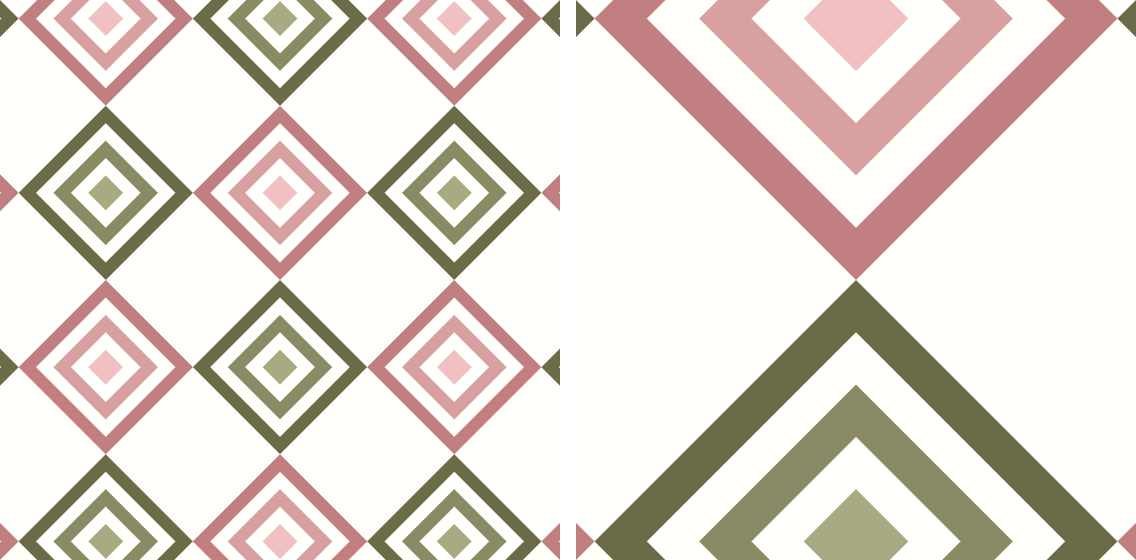
Left, the full canvas; right, a detail of the centre.
A Shadertoy shader for this pattern:

```glsl
// Nested diamonds touching tip to tip on a cream ground, alternating rose and olive.
// A square grid is folded into cells; each cell stacks five shrinking diamonds,
// alternately coloured and cream, with the colour family set by checker parity.

const float PITCH = 0.3112;                  // cell size, in canvas heights
const vec2 GRID_OFFSET = vec2(0.5, 0.0);     // a column is centred, rows straddle the middle
const int BANDS = 5;
const vec3 CREAM = vec3(1.0, 1.0, 0.985);

// Signed distance to a diamond with the given centre-to-tip radius.
float diamondDistance(vec2 p, float radius) {
    return (abs(p.x) + abs(p.y) - radius) * 0.70711;
}

// Antialiased fill over one pixel width.
float coverage(float dist, float pixel) {
    return clamp(0.5 - dist / pixel, 0.0, 1.0);
}

// Shade runs from 0 at the outer frame to 1 at the core.
vec3 bandColour(float isOlive, float shade) {
    vec3 rose = mix(vec3(0.757, 0.498, 0.510), vec3(0.945, 0.753, 0.760), shade);
    vec3 olive = mix(vec3(0.420, 0.424, 0.278), vec3(0.663, 0.667, 0.510), shade);
    return mix(rose, olive, isOlive);
}

vec3 nestedDiamonds(vec2 p, float radius, float isOlive, float pixel) {
    vec3 colour = CREAM;
    for (int i = 0; i < BANDS; i++) {
        float size = radius * (1.0 - float(i) / float(BANDS));
        float shade = float(i) / float(BANDS - 1);
        vec3 fill = i % 2 == 0 ? bandColour(isOlive, shade) : CREAM;
        colour = mix(colour, fill, coverage(diamondDistance(p, size), pixel));
    }
    return colour;
}

void mainImage(out vec4 fragColor, in vec2 fragCoord) {
    float pixel = 1.0 / iResolution.y;
    vec2 centred = (fragCoord - 0.5 * iResolution.xy) * pixel;

    // Fold the canvas into cells and pick the colour family by parity.
    vec2 grid = centred / PITCH + GRID_OFFSET;
    vec2 cell = floor(grid);
    vec2 local = (grid - cell - 0.5) * PITCH;
    float isOlive = mod(cell.x + cell.y, 2.0);

    fragColor = vec4(nestedDiamonds(local, 0.5 * PITCH, isOlive, pixel), 1.0);
}
```
